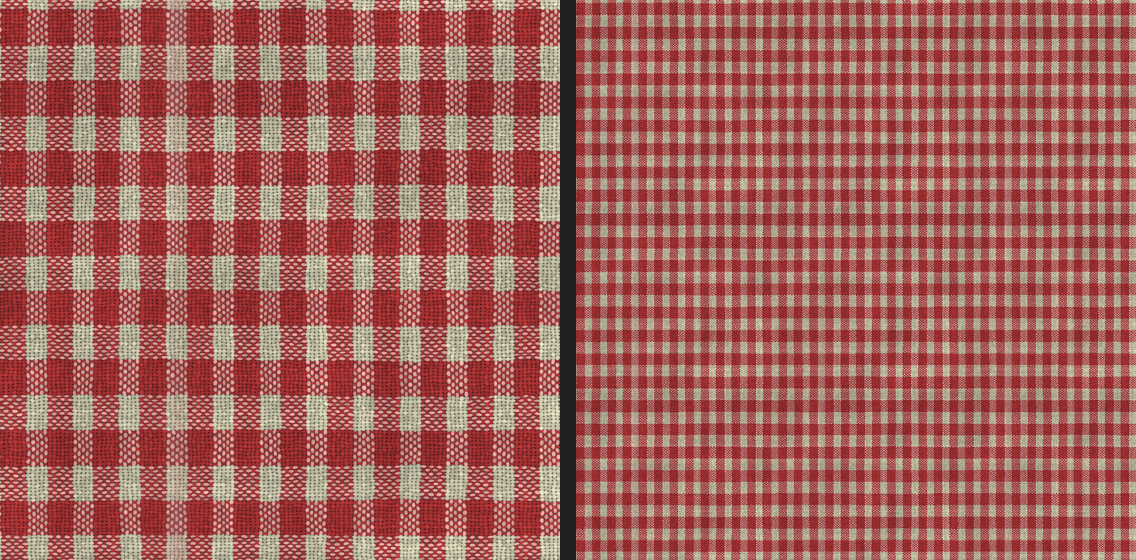
Left, the tile; right, the same tile 3 across and 3 down.
Give the GLSL for this texture, as a WebGL 2 fragment shader.

```glsl
#version 300 es
precision highp float;

uniform vec2 u_resolution;
out vec4 fragColor;

const float PI = 3.14159265;
const vec2 CHECKS = vec2(12.0, 8.0);             // repeats across and up
const vec2 THREADS_PER_CHECK = vec2(11.0, 20.0);
const vec2 THREADS = CHECKS * THREADS_PER_CHECK; // even, so the weave wraps
const vec2 RED_START = vec2(0.0, 7.0);           // first red thread in a check
const vec2 RED_COUNT = vec2(6.0, 10.0);

const vec3 RED = vec3(0.62, 0.185, 0.19);
const vec3 CREAM = vec3(0.75, 0.735, 0.635);
const vec3 PINK = vec3(0.82, 0.58, 0.57);
const vec3 NAVY = vec3(0.09, 0.04, 0.10);
const float SOFTNESS = 0.0023; // smallest filter width
const int SAMPLES = 3;

float hash(vec2 p) {
  vec3 q = fract(vec3(p.xyx) * vec3(0.1031, 0.1030, 0.0973));
  q += dot(q, q.yzx + 33.33);
  return fract((q.x + q.y) * q.z);
}

// Value noise that wraps after `period` cells of the unit canvas
float tileNoise(vec2 uv, vec2 period, float seed) {
  vec2 p = uv * period;
  vec2 cell = floor(p);
  vec2 f = fract(p);
  f = f * f * (3.0 - 2.0 * f);
  vec2 a = mod(cell, period) + seed;
  vec2 b = mod(cell + 1.0, period) + seed;
  return mix(mix(hash(a), hash(vec2(b.x, a.y)), f.x),
             mix(hash(vec2(a.x, b.y)), hash(b), f.x), f.y);
}

// Hand-woven drift of the thread positions
vec2 drift(vec2 uv) {
  vec2 slow = vec2(tileNoise(uv, vec2(12.0, 4.0), 11.0),
                   tileNoise(uv, vec2(4.0, 8.0), 23.0)) - 0.5;
  vec2 fine = vec2(tileNoise(uv, vec2(66.0, 80.0), 37.0),
                   tileNoise(uv, vec2(66.0, 80.0), 51.0)) - 0.5;
  return uv + 0.005 * slow + 0.0032 * fine;
}

// Rounded cross section: 1 on the axis, negative outside the thread
float roundness(float offset, float halfWidth) {
  float r = offset / halfWidth;
  return 1.0 - r * r;
}

bvec2 isRed(vec2 id) {
  vec2 k = mod(id - RED_START, THREADS_PER_CHECK);
  return lessThan(k, RED_COUNT);
}

// Pale yarn takes a pink cast where it crosses red yarn
vec3 yarn(bool red, bool crossesRed) {
  return red ? RED : (crossesRed ? mix(CREAM, PINK, 0.85) : CREAM);
}

// Run dye along one pale stripe, strongest near the top and bottom
float dyeBleed(vec2 uv) {
  float stripe = exp(-pow((uv.x - 0.317) / 0.017, 2.0));
  float ends = 0.5 + 0.5 * cos(2.0 * PI * uv.y);
  float patchy = tileNoise(uv, vec2(24.0, 14.0), 71.0);
  return stripe * (0.12 + 0.4 * ends) * (0.4 + 0.8 * patchy);
}

vec3 cloth(vec2 uv) {
  vec2 t = drift(uv - vec2(0.0015, 0.0)) * THREADS;
  vec2 id = mod(floor(t), THREADS);
  vec2 f = fract(t) - 0.5;

  // Plain weave: warp and weft alternate in height, swelling on top
  float side = 1.0 - 2.0 * mod(id.x + id.y, 2.0);
  vec2 lift = side * vec2(1.0, -1.0) * cos(PI * f.yx);
  vec2 threadHash = vec2(hash(vec2(id.x, 301.0)), hash(vec2(407.0, id.y)));
  vec2 width = (vec2(0.40, 0.35) + 0.07 * threadHash) * (0.92 + 0.14 * lift);
  float warpRound = roundness(f.x, width.x);
  float weftRound = roundness(f.y, width.y);
  float warpHeight = warpRound + 0.5 * lift.x;
  float weftHeight = weftRound + 0.5 * lift.y;
  float warpOver = smoothstep(-0.3, 0.3, warpHeight - weftHeight);

  // Yarn colour, with uneven dye per thread and per crossing
  bvec2 red = isRed(id);
  vec3 warpColor = yarn(red.x, red.y) * (0.94 + 0.12 * threadHash.x);
  vec3 weftColor = yarn(red.y, red.x) * (0.94 + 0.12 * threadHash.y);
  vec3 color = mix(weftColor, warpColor, warpOver);
  color *= 0.93 + 0.14 * hash(id + 5.0);

  // Relief, then dark holes between the threads
  float height = max(warpHeight, weftHeight);
  color *= mix(0.55, 1.06, smoothstep(-0.2, 1.2, height));
  float hole = 1.0 - smoothstep(-0.35, 0.25, max(warpRound, weftRound));
  vec3 holeColor = mix(NAVY, 0.25 * (warpColor + weftColor), 0.45);
  color = mix(color, holeColor, hole * (0.5 + 0.5 * hash(id + 91.0)));

  // Fibre grain, broad fading and run dye
  color *= 0.93 + 0.14 * tileNoise(uv, vec2(360.0, 360.0), 3.0);
  color *= 0.94 + 0.12 * tileNoise(uv, vec2(7.0, 6.0), 17.0);
  float light = dot(color, vec3(0.3, 0.5, 0.2));
  vec3 stained = PINK * (0.5 + 0.65 * light);
  return mix(color, stained, clamp(dyeBleed(uv), 0.0, 0.5));
}

void main() {
  // Average several points per pixel for smooth edges
  vec2 uv = gl_FragCoord.xy / u_resolution;
  vec2 footprint = max(1.0 / u_resolution, vec2(SOFTNESS));
  vec3 sum = vec3(0.0);
  for (int j = 0; j < SAMPLES; j++) {
    for (int i = 0; i < SAMPLES; i++) {
      vec2 offset = (vec2(i, j) + 0.5) / float(SAMPLES) - 0.5;
      sum += cloth(uv + offset * footprint);
    }
  }
  fragColor = vec4(sum / float(SAMPLES * SAMPLES), 1.0);
}
```
